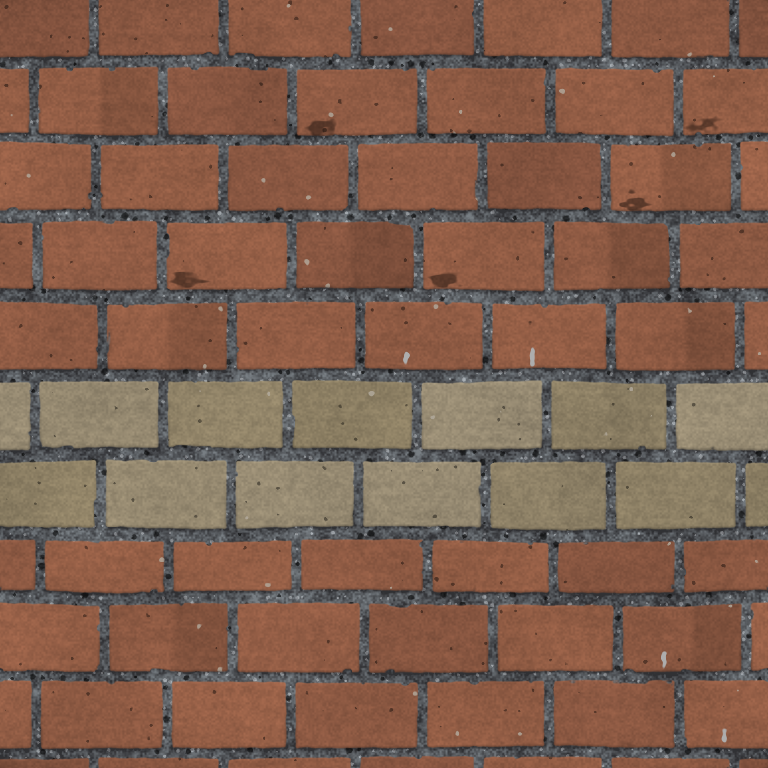
Reproduce this texture procedurally as a WebGL 2 fragment shader.

```glsl
#version 300 es
precision highp float;
// Running-bond brick wall: ten courses of six bricks, red with two buff courses, in gritty grey mortar.
uniform vec2 u_resolution;
out vec4 fragColor;

#define ACROSS 6.0
#define ROWS 10
#define JOINT_HALF 0.0064
#define CORNER 0.003
#define EDGE_WEAR 0.0028
#define JOINT_JITTER 0.05
#define GRAIN 0.13
#define RED vec3(0.585, 0.372, 0.275)
#define DARK_RED vec3(0.500, 0.315, 0.240)
#define BUFF vec3(0.585, 0.535, 0.440)
#define MORTAR_DARK vec3(0.190, 0.192, 0.205)
#define MORTAR_LIGHT vec3(0.470, 0.495, 0.515)

// Course centres measured down from the top, and the phase of their upright joints.
const float CENTRE[ROWS] = float[](0.0293, 0.1315, 0.2305, 0.3333, 0.4375, 0.541, 0.6445, 0.737, 0.8307, 0.9297);
const float PHASE[ROWS] = float[](0.758, 0.281, 0.758, 0.285, 0.79, 0.25, 0.79, 0.32, 0.83, 0.285);

float hash(vec2 p) {
  return fract(sin(dot(p, vec2(12.9898, 78.233))) * 43758.5453);
}

// Value noise that wraps over the canvas with the given cell counts.
float noise(vec2 p, vec2 cells) {
  p *= cells;
  vec2 i = floor(p), f = p - i;
  f *= f * (3.0 - 2.0 * f);
  vec2 a = mod(i, cells), b = mod(i + 1.0, cells);
  return mix(mix(hash(a), hash(vec2(b.x, a.y)), f.x),
             mix(hash(vec2(a.x, b.y)), hash(b), f.x), f.y);
}

float fbm(vec2 p, vec2 cells) {
  float sum = 0.0, weight = 0.5;
  for (int i = 0; i < 4; i++) {
    sum += weight * noise(p, cells);
    cells *= 2.0;
    weight *= 0.5;
  }
  return sum / 0.9375;
}

// Sparse ragged dots, one at most in each cell.
float specks(vec2 p, float cells, float density, float radius) {
  vec2 id = mod(floor(p * cells), cells);
  vec2 spot = 0.3 + 0.4 * vec2(hash(id + 3.1), hash(id + 7.7));
  float size = radius * (0.5 + hash(id + 5.3)) * step(hash(id + 1.9), density);
  float d = length(fract(p * cells) - spot) + 0.15 * (noise(p, vec2(cells * 6.0)) - 0.5);
  return (1.0 - smoothstep(size * 0.5, size + 0.02, d)) * step(0.001, size);
}

void main() {
  vec2 p = gl_FragCoord.xy / u_resolution;
  p.y = 1.0 - p.y;
  float pixel = 1.0 / min(u_resolution.x, u_resolution.y);
  float y = p.y + 0.005 * (noise(p, vec2(7.0, 10.0)) - 0.5);

  // Nearest course, wrapping from bottom to top.
  int row = 0;
  float dy = 0.0, halfHeight = 0.0, nearest = 1.0;
  for (int i = 0; i < ROWS; i++) {
    float offset = y - CENTRE[i];
    offset -= round(offset);
    float h = i == 7 ? 0.0328 : 0.0432;
    if (abs(offset) - h < nearest) {
      nearest = abs(offset) - h;
      row = i; dy = offset; halfHeight = h;
    }
  }

  // Brick between two slightly displaced upright joints.
  float r = float(row);
  float u = p.x * ACROSS - PHASE[row];
  float k = floor(u);
  vec2 id = vec2(mod(k, ACROSS), r);
  float left = JOINT_JITTER * (hash(id + 0.37) - 0.5);
  float right = 1.0 + JOINT_JITTER * (hash(vec2(mod(k + 1.0, ACROSS), r) + 0.37) - 0.5);
  vec2 q = vec2((u - k - 0.5 * (left + right)) / ACROSS, dy + 0.002 * (hash(id + 4.2) - 0.5));
  vec2 size = vec2(0.5 * (right - left) / ACROSS - JOINT_HALF, halfHeight);
  vec2 e = abs(q) - size + CORNER;
  float d = length(max(e, 0.0)) + min(max(e.x, e.y), 0.0) - CORNER;
  d += EDGE_WEAR * (fbm(p, vec2(70.0)) - 0.5);
  d += 0.004 * smoothstep(0.82, 0.97, noise(p, vec2(55.0)));

  float fine = noise(p, vec2(380.0)) - 0.5;
  float cloud = fbm(p, vec2(9.0)) - 0.5;

  // Mortar: coarse grit, pale grains and a shadow under each brick.
  float grit = 0.5 + 0.9 * (fbm(p, vec2(90.0)) - 0.5) + 0.7 * fine + 0.5 * cloud;
  float shadow = (1.0 - smoothstep(0.0, 0.006, d)) * smoothstep(0.8, 1.0, q.y / size.y);
  vec3 mortar = mix(MORTAR_DARK, MORTAR_LIGHT, clamp(grit - 0.45 * shadow, 0.0, 1.0));
  mortar += 0.2 * specks(p, 110.0, 0.25, 0.25);
  mortar *= 1.0 - 0.6 * specks(p + 0.31, 75.0, 0.15, 0.3);

  // Fired clay: a tone for each brick, two-tone patches, streaks and grain.
  bool buff = row == 5 || row == 6;
  float tone = hash(id + 11.3);
  vec3 clay = buff ? BUFF * mix(vec3(0.94, 0.93, 0.88), vec3(1.03, 1.04, 1.06), tone)
                   : mix(RED, DARK_RED, 0.75 * tone * tone);
  float patchEdge = q.x + 0.03 * (hash(id + 8.6) - 0.5) + 0.015 * cloud;
  float patched = step(0.78, hash(id + 2.8)) * smoothstep(-0.006, 0.006, patchEdge);
  clay *= 1.0 - (buff ? 0.04 : 0.11) * patched;
  float streak = noise(p, vec2(14.0, 190.0)) - 0.5;
  clay *= 1.0 + GRAIN * fine + 0.16 * cloud + 0.05 * streak + 0.12 * (fbm(p, vec2(100.0)) - 0.5);
  clay *= 1.0 - 0.4 * specks(p + 0.17, 48.0, 0.12, 0.09);
  clay = mix(clay, vec3(0.70, 0.67, 0.62), 0.8 * specks(p + 0.53, 36.0, 0.05, 0.09));

  // Occasional gouge low on a red brick, and a rare pale paint drip.
  vec2 g = (q - size * vec2(-0.65, 0.75)) / vec2(0.019, 0.012);
  float gouge = (1.0 - smoothstep(0.4, 1.0, length(g) + 1.5 * (noise(p, vec2(90.0, 180.0)) - 0.5)));
  clay *= 1.0 - 0.4 * gouge * step(0.9, hash(id + 6.4)) * (buff ? 0.0 : 1.0);
  vec2 drip = (q - size * vec2(-0.3, 0.65)) / vec2(0.004, 0.012);
  float paint = 1.0 - smoothstep(0.6, 1.0, length(drip) + noise(p, vec2(160.0)) - 0.5);
  clay = mix(clay, vec3(0.68), paint * step(0.97, hash(id + 9.1)));

  // Worn rim, lit above and darkened below.
  float rim = 1.0 - smoothstep(0.0, 0.004, -d);
  clay *= 1.0 - rim * (0.06 + 0.12 * q.y / size.y);

  vec3 color = mix(clay, mortar, smoothstep(-pixel, pixel, d));
  fragColor = vec4(clamp(color, 0.0, 1.0), 1.0);
}
```
